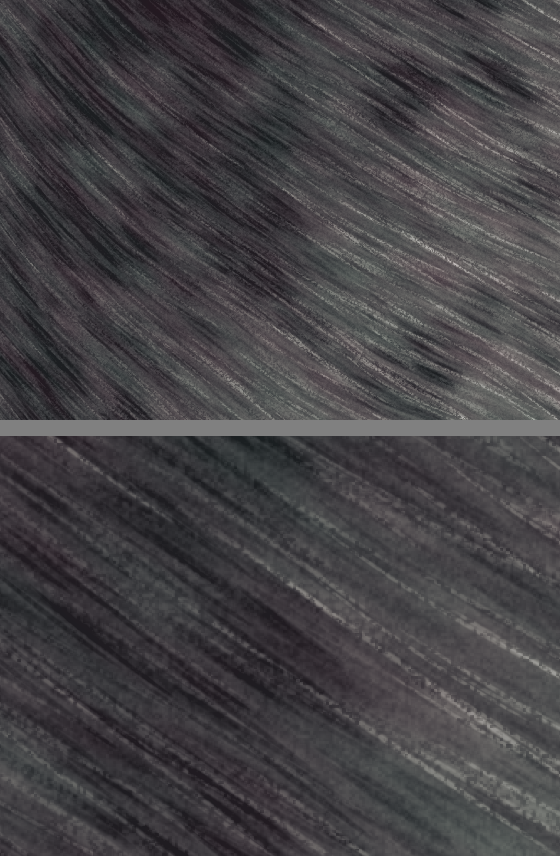
Top: the whole. Bottom: its middle third, enlarged.
A Shadertoy shader for this texture:

```glsl
// Charcoal-grey fur drawn in dry chalk: tapered dark and pale hairs sweeping down to the right.

vec3 hash3(vec2 p) {
    vec3 q = fract(p.xyx * vec3(0.1031, 0.1030, 0.0973));
    q += dot(q, q.yxz + 33.33);
    return fract((q.xxy + q.yzz) * q.zyx);
}

float noise(vec2 p) {
    vec2 i = floor(p), f = fract(p);
    f = f * f * (3.0 - 2.0 * f);
    return mix(mix(hash3(i).x, hash3(i + vec2(1, 0)).x, f.x),
               mix(hash3(i + vec2(0, 1)).x, hash3(i + vec2(1, 1)).x, f.x), f.y);
}

float fbm(vec2 p) {
    float sum = 0.0, gain = 0.5;
    for (int i = 0; i < 3; i++) {
        sum += gain * noise(p);
        p = p * 2.03 + 17.1;
        gain *= 0.5;
    }
    return sum / 0.875;
}

// Coverage by scattered, slightly bent hairs; x runs along the fur.
float hairs(vec2 q, vec2 cell, float width, float share, float seed) {
    float cover = 0.0, pixel = 0.7 / iResolution.y;
    vec2 home = floor(q / cell);
    for (int j = -1; j <= 1; j++)
    for (int i = -1; i <= 1; i++) {
        vec2 id = home + vec2(i, j);
        vec3 place = hash3(id + seed);
        vec3 shape = hash3(id + seed + 71.7);
        vec2 d = q - (id + 0.5 + 0.85 * (place.xy - 0.5)) * cell;
        float along = d.x / (cell.x * mix(0.45, 0.95, shape.x));
        d.y += (shape.y - 0.5) * 0.16 * d.x + (shape.z - 0.5) * 0.7 * d.x * d.x;
        float taper = max(1.0 - along * along, 0.0);
        float radius = width * (0.3 + 0.7 * taper) * mix(0.6, 1.3, shape.z);
        float body = 1.0 - smoothstep(radius * 0.25, radius + pixel, abs(d.y));
        float present = step(place.z, share) * mix(0.45, 1.0, shape.y);
        cover = max(cover, body * smoothstep(0.0, 0.6, taper) * present);
    }
    return cover;
}

void mainImage(out vec4 fragColor, in vec2 fragCoord) {
    vec2 p = fragCoord / iResolution.y;

    // Flow coordinates: steep at the left, flattening to the right
    float across = (p.y + 0.5 * p.x - 0.3 * exp(-2.5 * p.x)) * 0.82;
    across += 0.022 * (noise(p * 3.5) - 0.5);
    vec2 flow = vec2(0.83 * p.x - 0.56 * p.y, across) + 3.0;

    // Broad light at the lower right, with shaded clumps
    float glow = smoothstep(0.0, 1.25, p.x - 0.75 * p.y + 0.1);
    float clump = fbm(flow * vec2(4.5, 7.0) + 4.0);
    float shade = smoothstep(0.62, 0.32, clump + 0.16 * (glow - 0.4));
    float tone = 0.273 + 0.115 * glow - 0.06 * shade;
    tone += 0.12 * (fbm(flow * vec2(10.0, 60.0)) - 0.5);

    // Chalk tooth, finer than the hairs
    float tooth = noise(p * 250.0);
    float dust = hash3(floor(p * 384.0)).y;
    float grain = 0.6 * tooth + 0.4 * dust;

    // Soft dark locks and thin dark hairs
    float locks = hairs(flow, vec2(0.13, 0.021), 0.0085, 0.75, 11.0);
    float darkHair = hairs(flow + 0.37, vec2(0.10, 0.013), 0.0042, 0.7, 43.0);
    tone -= locks * (0.045 + 0.06 * shade);
    tone -= darkHair * (0.045 + 0.035 * shade);

    // Pale smudges, then crisp broken chalk hairs
    float smudge = hairs(flow + 0.71, vec2(0.12, 0.027), 0.009, 0.5, 83.0);
    float paleHair = hairs(flow + 0.19, vec2(0.15, 0.017), 0.0028, 0.55, 127.0);
    float longHair = hairs(flow + 0.53, vec2(0.25, 0.045), 0.0032, 0.55, 191.0);
    float bite = smoothstep(0.2, 0.7, grain);
    float lit = 0.55 + 0.6 * glow - 0.25 * shade;
    tone += smudge * lit * (0.025 + 0.075 * bite);
    tone += paleHair * lit * (0.03 + 0.14 * bite);
    tone += longHair * lit * (0.05 + 0.18 * bite);
    tone += 0.085 * (grain - 0.5);
    tone = max(tone, 0.12);

    // Cool shadows, warm lights and faint mauve drifts
    vec3 tint = mix(vec3(0.0, -0.010, 0.008), vec3(0.010, -0.002, -0.012),
                    smoothstep(0.2, 0.5, tone));
    float mauve = fbm(flow * vec2(6.0, 22.0) + 9.0) - 0.5;
    tint += mauve * vec3(0.05, -0.03, 0.0);
    fragColor = vec4(clamp(tone + tint, 0.0, 1.0), 1.0);
}
```
